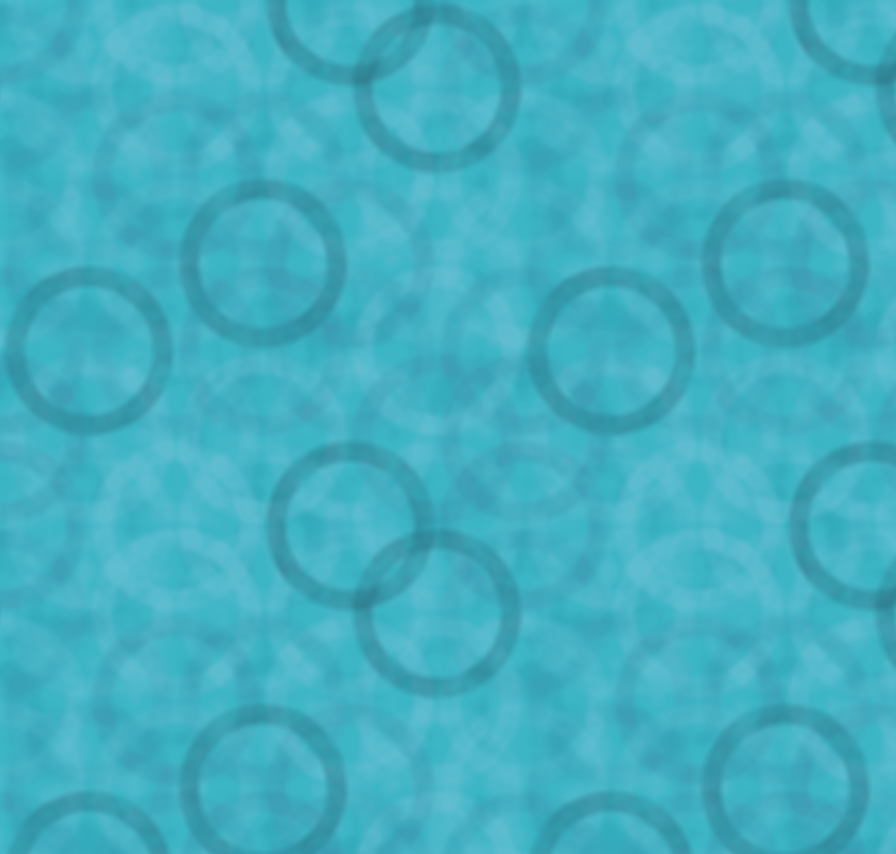
Give the GLSL for this pattern, as a Shadertoy shader.

```glsl
// Translucent overlapping rings on a mottled turquoise ground, tiled every six lattice cells.

const float PERIOD = 6.0;                     // lattice cells per repeat
const vec2 CELLS = vec2(9.81, 9.76);          // cells per canvas height
const vec2 SHIFT = vec2(0.022, 0.01);
const float RING_RADIUS = 0.85;
const float RING_HALF_WIDTH = 0.115;

const vec3 TURQUOISE = vec3(0.235, 0.71, 0.77);
const vec3 TEAL = vec3(0.18, 0.64, 0.71);
const vec3 PALE = vec3(0.40, 0.745, 0.83);
const vec3 SLATE = vec3(0.25, 0.58, 0.68);
const vec3 SHADOW = vec3(0.16, 0.46, 0.53);

// Column holding an accented ring on each lattice row; -1 leaves the row empty.
const int DARK_COLUMN[6] = int[6](4, 5, -1, 3, 1, -1);
const int LIGHT_COLUMN[6] = int[6](2, 2, 4, -1, 5, 3);
const int DUSK_COLUMN[6] = int[6](0, -1, 2, 4, -1, -1);

float hash(vec2 p) {
    vec3 q = fract(vec3(p.xyx) * 0.1031);
    q += dot(q, q.yzx + 33.33);
    return fract((q.x + q.y) * q.z);
}

vec2 gradient(vec2 corner, vec2 period) {
    float angle = 6.2832 * hash(mod(corner, period) + 7.0);
    return vec2(cos(angle), sin(angle));
}

// Gradient noise that wraps after the given period.
float noise(vec2 p, vec2 period) {
    vec2 i = floor(p), f = p - i;
    vec2 u = f * f * f * (f * (f * 6.0 - 15.0) + 10.0);
    vec2 e = vec2(0.0, 1.0);
    float a = dot(gradient(i, period), f);
    float b = dot(gradient(i + e.yx, period), f - e.yx);
    float c = dot(gradient(i + e.xy, period), f - e.xy);
    float d = dot(gradient(i + e.yy, period), f - e.yy);
    return mix(mix(a, b, u.x), mix(c, d, u.x), u.y);
}

// Noise stretched by a frequency per axis, still wrapping with the tile.
float tiledNoise(vec2 p, vec2 frequency) {
    return noise(p * frequency, frequency * PERIOD);
}

float ring(vec2 p, float radius, float halfWidth, float blur) {
    float d = abs(length(p) - radius) - halfWidth;
    return 1.0 - smoothstep(-blur, blur, d);
}

vec3 ground(vec2 p) {
    float cloud = tiledNoise(p, vec2(1.5)) + 0.4 * tiledNoise(p, vec2(3.0));
    float weave = tiledNoise(p, vec2(5.0, 1.5)) + tiledNoise(p, vec2(1.5, 5.0));
    float tone = 0.8 * cloud + 0.45 * weave;
    vec3 color = mix(TURQUOISE, PALE, 0.4 * smoothstep(0.0, 0.6, tone));
    return mix(color, TEAL, 0.55 * smoothstep(0.0, 0.6, -tone));
}

void mainImage(out vec4 fragColor, in vec2 fragCoord) {
    vec2 canvas = vec2(fragCoord.x, iResolution.y - fragCoord.y) / iResolution.y;
    vec2 p = canvas * CELLS - SHIFT;
    float blur = max(0.055, CELLS.y / iResolution.y);
    float wear = tiledNoise(p, vec2(3.0)) + 0.5 * tiledNoise(p, vec2(7.0));

    // Each ring is barely one cell in radius, so four lattice nodes suffice.
    float pale = 0.0, slate = 0.0, clear = 1.0;
    for (int j = 0; j < 2; j++) {
        for (int i = 0; i < 2; i++) {
            vec2 node = floor(p) + vec2(i, j);
            vec2 wrapped = mod(node, PERIOD);
            ivec2 cell = ivec2(wrapped + 0.5);
            float band = ring(p - node, RING_RADIUS, RING_HALF_WIDTH, blur);
            bool isDark = cell.x == DARK_COLUMN[cell.y];
            bool isLight = cell.x == LIGHT_COLUMN[cell.y];
            bool isDusk = cell.x == DUSK_COLUMN[cell.y];

            // Faint rings fill the nodes that carry no accent.
            bool isGhost = !(isDark || isLight || isDusk);
            float strength = band * mix(0.14, 0.32, hash(wrapped + 53.0));
            bool isPaleGhost = hash(wrapped + 31.0) > 0.45;
            pale += isLight ? 0.42 * band : (isGhost && isPaleGhost ? strength : 0.0);
            slate += isDusk ? 0.3 * band : (isGhost && !isPaleGhost ? strength : 0.0);

            float dark = isDark ? 0.4 * band : 0.0;
            clear *= 1.0 - dark * (1.0 + 0.7 * wear);
        }
    }

    // Layers from ground to darkest ring.
    vec3 color = ground(p);
    color = mix(color, PALE, clamp(pale * (1.0 + 0.8 * wear), 0.0, 0.75));
    color = mix(color, SLATE, clamp(slate * (1.0 - 0.8 * wear), 0.0, 0.6));
    color = mix(color, SHADOW, 1.0 - clear);
    fragColor = vec4(color, 1.0);
}
```
